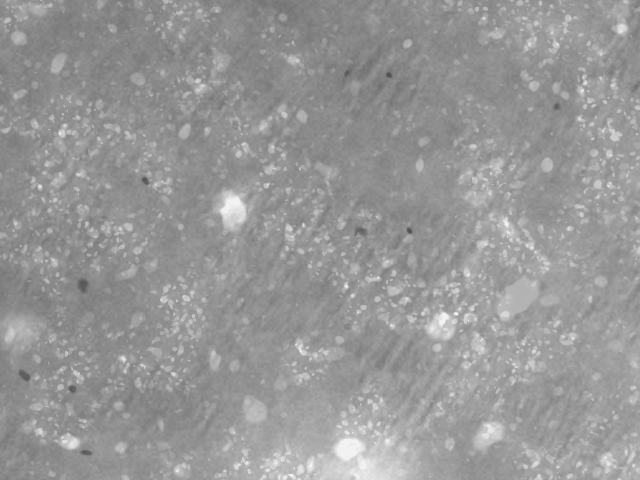
Write a WebGL 1 fragment shader that draws this texture.

```glsl
precision highp float;
// Grey mineral surface: a softly mottled ground with fine grain and shallow creases,
// strewn with clustered bright specks, pale ragged flakes, hazy glows and dark pits.
// Scattered features come from jittered cells; the ground from layered value noise.

uniform vec2 u_resolution;

float hash(vec2 cell, float seed) {
  vec3 q = fract(cell.xyx * 0.1031 + seed * 0.137);
  q += dot(q, q.yzx + 33.33);
  return fract((q.x + q.y) * q.z);
}

float noise(vec2 p, float seed) {
  vec2 cell = floor(p);
  vec2 f = fract(p);
  f = f * f * (3.0 - 2.0 * f);
  float low = mix(hash(cell, seed), hash(cell + vec2(1.0, 0.0), seed), f.x);
  float high = mix(hash(cell + vec2(0.0, 1.0), seed), hash(cell + 1.0, seed), f.x);
  return mix(low, high, f.y);
}

float layeredNoise(vec2 p, float seed) {
  float sum = 0.0;
  float weight = 0.52;
  for (int i = 0; i < 4; i++) {
    sum += weight * noise(p, seed + float(i));
    p = mat2(1.6, 1.2, -1.2, 1.6) * p + 3.7;
    weight *= 0.52;
  }
  return sum;
}

vec2 rotate(vec2 p, float angle) {
  float c = cos(angle);
  float s = sin(angle);
  return vec2(c * p.x + s * p.y, c * p.y - s * p.x);
}

// Ragged oval: 1 inside, fading to 0 over the given softness.
float blob(vec2 offset, vec2 radii, float angle, float ragged, float soft) {
  float reach = length(rotate(offset, angle) / radii) + ragged;
  return 1.0 - smoothstep(1.0 - soft, 1.0 + soft, reach);
}

// One possible blob per cell; share is the fraction of cells filled.
float scatter(vec2 p, float cells, float share, float radius, float soft, float seed) {
  vec2 q = p * cells;
  vec2 home = floor(q);
  float ragged = 1.1 * (noise(q * 3.5 / (radius * 6.0), seed) - 0.5);
  float brightest = 0.0;
  for (int y = -1; y <= 1; y++) {
    for (int x = -1; x <= 1; x++) {
      vec2 cell = home + vec2(float(x), float(y));
      float present = step(hash(cell, seed + 1.0), share);
      vec2 center = cell + vec2(hash(cell, seed + 2.0), hash(cell, seed + 3.0));
      float size = radius * mix(0.5, 1.25, hash(cell, seed + 4.0));
      vec2 radii = size * vec2(1.25, mix(0.6, 1.1, hash(cell, seed + 5.0)));
      float strength = mix(0.3, 1.0, hash(cell, seed + 6.0));
      float angle = 3.14 * hash(cell, seed + 7.0);
      float shape = blob(q - center, radii, angle, ragged, soft);
      brightest = max(brightest, present * strength * shape);
    }
  }
  return brightest;
}

float glow(vec2 p, vec2 center, float radius) {
  vec2 d = (p - center) / radius;
  return exp(-dot(d, d));
}

// Lit side minus shaded side of steep, stretched ridges.
float creases(vec2 p) {
  vec2 q = rotate(p, 1.0) * vec2(22.0, 65.0);
  return layeredNoise(q, 41.0) - layeredNoise(q + vec2(0.1, 0.6), 41.0);
}

void main() {
  vec2 p = gl_FragCoord.xy / u_resolution.y;

  // Ground: darker at upper left, paler to the right and below
  float slope = smoothstep(-0.7, 1.2, p.x - p.y);
  float tone = mix(0.515, 0.598, slope);
  tone += 0.10 * (layeredNoise(p * 5.0, 11.0) - 0.48);
  tone += 0.09 * (layeredNoise(p * 34.0, 17.0) - 0.48);
  tone += 0.05 * (noise(p * 190.0, 23.0) - 0.5);
  float creased = smoothstep(0.38, 0.65, layeredNoise(p * 6.0, 29.0));
  tone += 0.14 * creased * creases(p);

  // Hazy glows, with the broadest rising from the lower edge
  float mottled = mix(0.55, 1.0, noise(p * 55.0, 71.0));
  tone += 0.24 * glow(p, vec2(0.77, 0.0), 0.10);
  tone += 0.06 * glow(p, vec2(0.60, 0.03), 0.20);
  tone += 0.18 * glow(p, vec2(0.04, 0.31), 0.045);
  tone += 0.13 * glow(p, vec2(0.485, 0.575), 0.04);

  // Flakes and bright crumbs
  float ragged = 0.8 * (noise(p * 75.0, 77.0) - 0.5);
  float crumb = blob(p - vec2(0.488, 0.557), vec2(0.034, 0.025), 1.9, ragged, 0.35);
  float flake = blob(p - vec2(1.08, 0.38), vec2(0.049, 0.029), 0.85, ragged * 0.5, 0.12);
  tone += 0.30 * crumb * mottled;
  tone = mix(tone, 0.71, 0.9 * flake);
  tone += 0.17 * scatter(p, 9.0, 0.25, 0.15, 0.30, 101.0) * mottled;
  tone += 0.32 * scatter(p, 5.0, 0.22, 0.10, 0.40, 113.0) * mottled;
  tone += 0.16 * scatter(p, 24.0, 0.13, 0.24, 0.45, 127.0);

  // Specks gathered in loose clusters
  float cluster = smoothstep(0.47, 0.70, layeredNoise(p * 8.0, 53.0));
  float fine = scatter(p, 100.0, 0.30, 0.40, 0.45, 139.0);
  float coarse = scatter(p, 52.0, 0.30, 0.36, 0.45, 151.0);
  tone += (0.03 + 0.18 * fine + 0.20 * coarse) * cluster;
  tone += 0.09 * scatter(p, 70.0, 0.10, 0.36, 0.45, 163.0);

  // Rare dark pits
  tone -= 0.22 * scatter(p, 12.0, 0.06, 0.10, 0.50, 179.0);

  gl_FragColor = vec4(vec3(clamp(tone, 0.0, 0.95)), 1.0);
}
```
